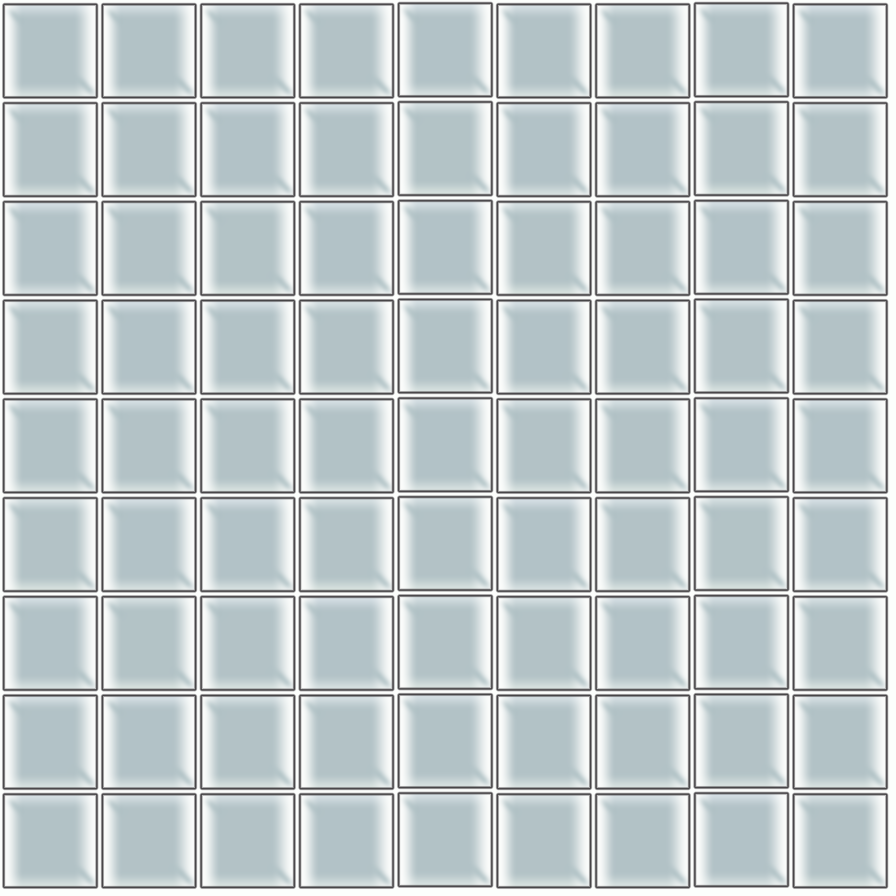
Write a three.js fragment shader that draws this pattern.

```glsl
varying vec2 vUv;

const float COUNT = 9.0;
const float PITCH = 0.1102;
const vec2 FIRST_CENTER = vec2(0.0561, 0.0616);
const float TILE_HALF = 0.0532;
const float CORNER = 0.0025;
const float LINE_WIDTH = 0.0024;
const float SOFT = 0.0013;

const vec3 GROUT = vec3(0.99, 0.995, 0.99);
const vec3 OUTLINE = vec3(0.27, 0.26, 0.27);
const vec3 GLASS = vec3(0.70, 0.762, 0.778);
const vec3 SHADE = vec3(0.665, 0.74, 0.755);
const vec3 SHEEN = vec3(0.985, 0.99, 0.985);
const vec3 TOP_TINT = vec3(0.86, 0.895, 0.91);
const vec3 BOTTOM_TINT = vec3(0.87, 0.905, 0.895);

float roundedBox(vec2 p, float halfSize, float radius) {
  vec2 q = abs(p) - halfSize + radius;
  return length(max(q, 0.0)) + min(max(q.x, q.y), 0.0) - radius;
}

// Coverage of the area where the distance is negative
float fill(float dist, float soft) {
  return 1.0 - smoothstep(-soft, soft, dist);
}

// Light that fades inward from an edge
float edgeGlow(float depth, float solid, float reach) {
  return 1.0 - smoothstep(solid, reach, depth);
}

// Dark mitre running diagonally in from a corner
float mitre(vec2 inset, float start, float end) {
  float across = (inset.x - inset.y) / 0.06;
  float along = 0.5 * (inset.x + inset.y);
  float fade = smoothstep(start - 0.05, start + 0.05, along)
             * (1.0 - smoothstep(end - 0.12, end, along));
  return exp(-across * across) * fade;
}

// Slow drift between cool and green glass, from -1 to 1
float tintDrift(vec2 cell) {
  return 0.6 * sin(cell.x * 1.7 + cell.y * 2.9) + 0.4 * sin(cell.x * 4.3 - cell.y * 1.3);
}

// A few columns sit slightly higher than the rest
float columnLift(float column) {
  float third = 1.0 - step(0.5, abs(mod(column, 3.0) - 1.0));
  return 0.0012 * third * step(3.5, column);
}

// Glass face; uv runs from 0 to 1 across the tile
vec3 glassFace(vec2 uv, float drift) {
  vec2 far = 1.0 - uv;
  vec3 tint = drift * vec3(0.002, 0.003, -0.006);
  vec3 color = GLASS + 0.3 * tint;

  // Tinted top and bottom bevels
  color = mix(color, TOP_TINT + tint, edgeGlow(far.y, -0.02, 0.18));
  color = mix(color, BOTTOM_TINT + tint, edgeGlow(uv.y, -0.02, 0.18));

  // Bright side bevels
  float sides = max(edgeGlow(uv.x, 0.03, 0.22), edgeGlow(far.x, 0.02, 0.26));
  color = mix(color, SHEEN, sides);

  // Opposite corner mitres
  color = mix(color, SHADE, 0.6 * mitre(vec2(uv.x, far.y), 0.08, 0.26));
  return mix(color, SHADE, 0.7 * mitre(vec2(far.x, uv.y), 0.05, 0.27));
}

void main() {
  // Grid counted from the lower left tile
  vec2 grid = (vUv - FIRST_CENTER) / PITCH + 0.5;
  float column = clamp(floor(grid.x), 0.0, COUNT - 1.0);
  grid.y -= columnLift(column) / PITCH;
  vec2 cell = vec2(column, clamp(floor(grid.y), 0.0, COUNT - 1.0));
  vec2 local = (grid - cell - 0.5) * PITCH;

  // Glass inside a thin dark outline, on pale grout
  float dist = roundedBox(local, TILE_HALF, CORNER);
  vec2 uv = local / (2.0 * TILE_HALF) + 0.5;
  vec3 face = glassFace(uv, tintDrift(cell));
  vec3 color = mix(GROUT, OUTLINE, fill(dist, SOFT));
  color = mix(color, face, fill(dist + LINE_WIDTH, SOFT));
  gl_FragColor = vec4(color, 1.0);
}
```
